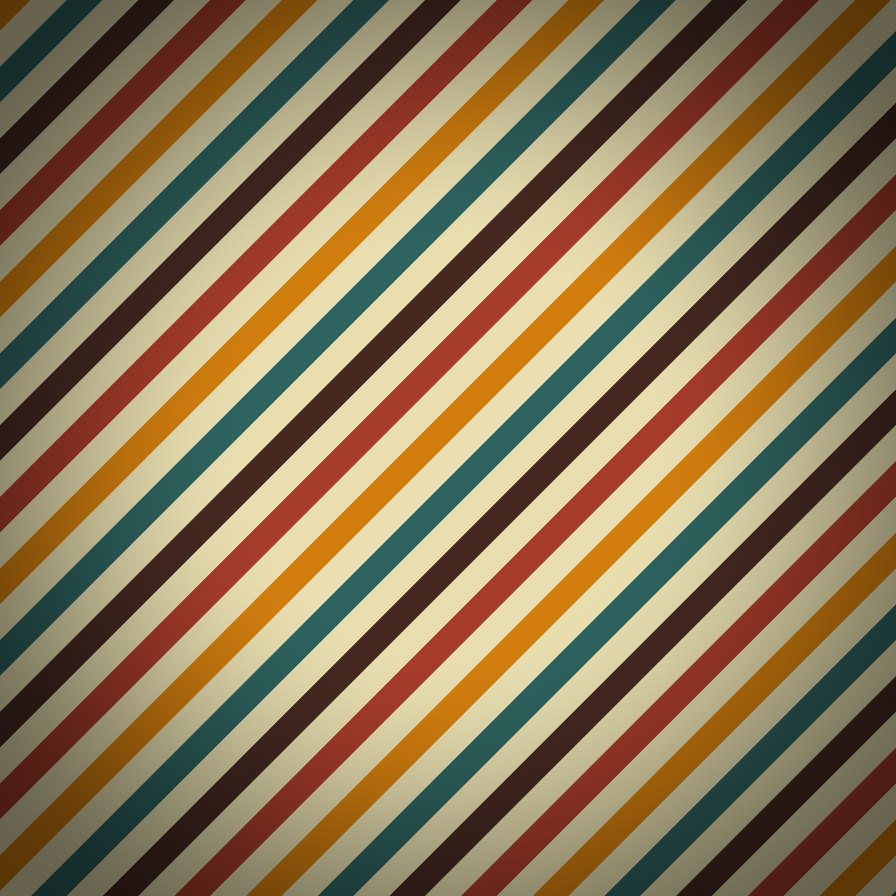
Reproduce this pattern procedurally as a Shadertoy shader.

```glsl
vec3 stripeColor(int index) {
    vec3 palette[4] = vec3[4](
        vec3(0.820, 0.494, 0.055),   // orange
        vec3(0.180, 0.384, 0.369),   // teal
        vec3(0.271, 0.161, 0.129),   // brown
        vec3(0.651, 0.235, 0.165));  // red
    return palette[index & 3];
}

float vignette(vec2 uv) {
    return 1.0 - 0.56 * smoothstep(0.22, 0.68, length(uv - 0.5));
}

void mainImage(out vec4 fragColor, in vec2 fragCoord) {
    vec2 uv = fragCoord / iResolution.xy;

    // Diagonal position, one unit per stripe: 25 from corner to corner
    float across = (uv.x + 1.0 - uv.y) * 12.5 - 0.18;
    float index = round(across);

    // Stripes as wide as the cream gaps between them
    float edge = abs(across - index) - 0.248;
    float halfPixel = 0.707 * 12.5 / iResolution.y;
    float stripe = 1.0 - smoothstep(-halfPixel, halfPixel, edge);

    vec3 cream = vec3(0.910, 0.871, 0.690);
    vec3 color = mix(cream, stripeColor(int(index)), stripe);

    // Darkened rim
    fragColor = vec4(color * vignette(uv), 1.0);
}
```
